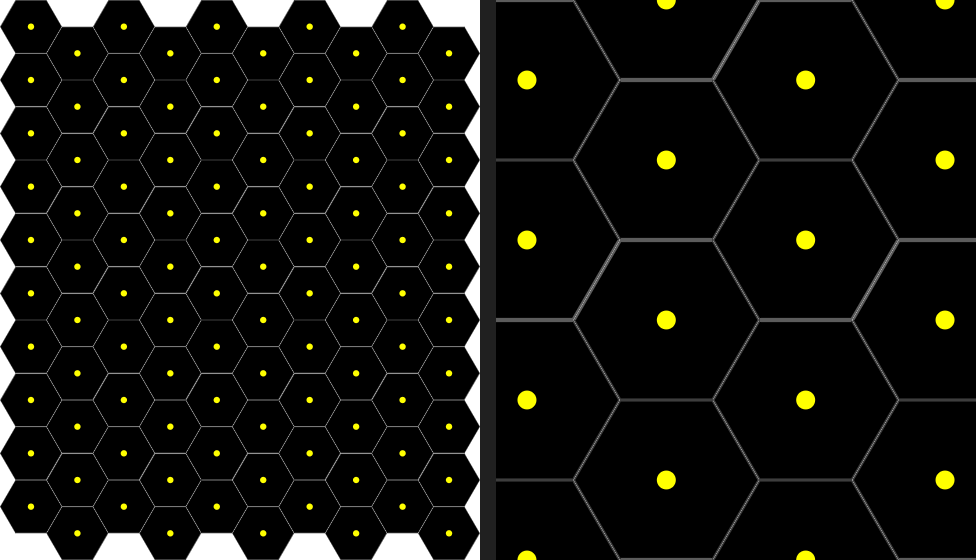
Left, the full canvas; right, a detail of the centre.
A WebGL 2 fragment shader for this pattern:

```glsl
#version 300 es
precision highp float;
// Ten by ten black hexagons with grey outlines and yellow centre dots on white.

uniform vec2 u_resolution;
out vec4 fragColor;

const float SQRT3 = 1.7320508;

// Signed distance to a flat-topped hexagon of side 1.
float hexagon(vec2 q) {
    q = abs(q);
    return max(q.y, dot(q, vec2(0.5 * SQRT3, 0.5))) - 0.5 * SQRT3;
}

// Coverage of a shape at signed distance d, for a pixel of the given size.
float fill(float d, float pixel) {
    return clamp(0.5 - d / pixel, 0.0, 1.0);
}

// 1 where the horizontal level, counted in half rows, has a strong line.
float strongLevel(float level) {
    return 1.0 - step(0.6, fract(0.3 * level + 0.05));
}

// Strength of the hexagon edge nearest to q; top is the level of its upper side.
float edgeStrength(vec2 q, float top) {
    float below = step(0.0, q.y);
    if (abs(q.y) > dot(abs(q), vec2(0.5 * SQRT3, 0.5)))
        return strongLevel(top + 2.0 * below);
    // Only rising diagonals between two strong levels are strong.
    float level = top + below;
    return step(0.0, q.x * q.y) * strongLevel(level) * strongLevel(level + 1.0);
}

void main() {
    // Units of one hexagon side, with y running down from the top.
    vec2 uv = gl_FragCoord.xy / u_resolution;
    vec2 p = vec2(uv.x, 1.0 - uv.y) * vec2(15.5, 10.5 * SQRT3);
    float pixel = 15.5 / u_resolution.x;

    // Nearest hexagon from the two closest columns, kept inside the grid.
    float d = 1e3;
    float top = 0.0;
    vec2 q = vec2(0.0);
    for (int i = 0; i < 2; i++) {
        float column = clamp(floor((p.x - 1.0) / 1.5) + float(i), 0.0, 9.0);
        float shift = mod(column, 2.0);
        float row = clamp(floor(p.y / SQRT3 - 0.5 * shift), 0.0, 9.0);
        vec2 centre = vec2(1.0 + 1.5 * column, SQRT3 * (row + 0.5 + 0.5 * shift));
        float dist = hexagon(p - centre);
        if (dist < d) {
            d = dist;
            q = p - centre;
            top = 2.0 * row + shift;
        }
    }

    // Outline and dot over black, then the white surround.
    float strong = edgeStrength(q, top);
    float line = fill(abs(d) - mix(0.017, 0.023, strong), pixel);
    vec3 color = vec3(mix(0.24, 0.36, strong)) * line;
    color = mix(color, vec3(1.0, 1.0, 0.0), fill(length(q) - 0.102, pixel));
    color = mix(vec3(1.0), color, fill(d, pixel));
    fragColor = vec4(color, 1.0);
}
```
